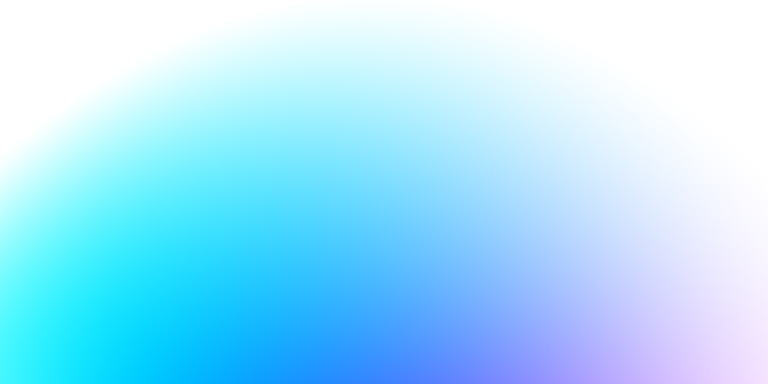
Reproduce this background procedurally as a WebGL 1 fragment shader.

```glsl
precision highp float;
// Soft dome of cyan, blue and violet light rising from the lower edge into white.

uniform vec2 u_resolution;

#define DOME_CENTER 0.49
#define DOME_HEIGHT 1.02
#define DOME_CURVE 1.75
#define DOME_SOFTNESS 1.3
#define CYAN_CENTER 0.2
#define CYAN_REACH vec2(0.57, 0.92)
#define VIOLET_CENTER 0.55
#define VIOLET_REACH 0.66
#define VIOLET_STRENGTH 0.495
#define VIOLET_FADE 1.75

const float HALF_PI = 1.5707963;

// Smooth bump: 1 at zero offset, 0 at the reach and beyond
float bump(float offset, float reach) {
    float c = cos(HALF_PI * clamp(offset / reach, -1.0, 1.0));
    return c * c;
}

// Coverage of the dome, fading from the lower edge to its curved top
float dome(vec2 uv) {
    float side = uv.x - DOME_CENTER;
    float t = uv.y / (DOME_HEIGHT - DOME_CURVE * side * side);
    return pow(max(1.0 - t * t, 0.0), DOME_SOFTNESS);
}

void main() {
    vec2 uv = gl_FragCoord.xy / u_resolution;

    // Cyan tint removes red, with a shorter reach on its left side
    float cyanOffset = uv.x - CYAN_CENTER;
    float cyanReach = cyanOffset < 0.0 ? CYAN_REACH.x : CYAN_REACH.y;
    float cyanTint = bump(cyanOffset, cyanReach);

    // Violet tint removes green and fades faster with height
    float violetTint = VIOLET_STRENGTH * bump(uv.x - VIOLET_CENTER, VIOLET_REACH)
                     * exp(-VIOLET_FADE * uv.y);

    vec3 color = vec3(1.0) - dome(uv) * vec3(cyanTint, violetTint, 0.0);
    gl_FragColor = vec4(color, 1.0);
}
```
